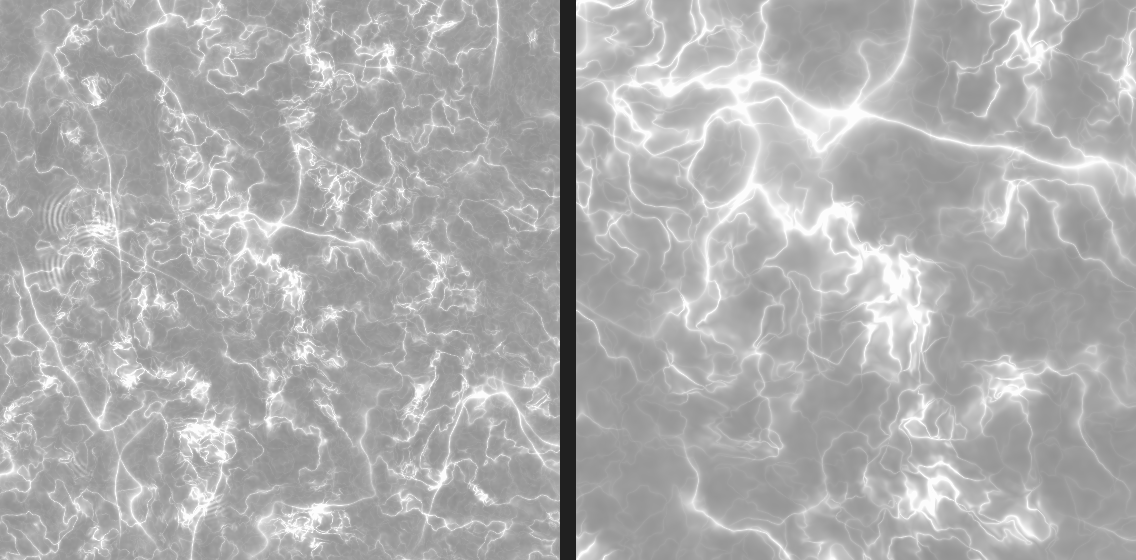
Left, the full canvas; right, a detail of the centre.
A Shadertoy shader for this texture:

```glsl
#define BASE_GREY 0.583
#define CLOUD_CONTRAST 0.022
#define TRUNK_GAIN 0.50
#define TRUNK_WIDTH 0.010
#define WEB_GAIN 0.32
#define WEB_WIDTH 0.022
#define FOAM_GAIN 0.62
#define FOAM_WIDTH 0.055
#define RING_COUNT 5
#define RING_GAIN 0.22
#define FRINGE_FREQ 680.0
#define GRAIN 0.022

vec2 hash2(vec2 p) {
    p = vec2(dot(p, vec2(127.1, 311.7)), dot(p, vec2(269.5, 183.3)));
    return fract(sin(p) * 43758.55);
}

vec2 gradientAt(vec2 cell) {
    float angle = 6.2832 * hash2(cell).x;
    return vec2(cos(angle), sin(angle));
}

float gradientNoise(vec2 p) {
    vec2 i = floor(p), f = p - i;
    vec2 u = f * f * f * (f * (f * 6.0 - 15.0) + 10.0);
    vec2 e = vec2(0.0, 1.0);
    float a = dot(gradientAt(i), f);
    float b = dot(gradientAt(i + e.yx), f - e.yx);
    float c = dot(gradientAt(i + e.xy), f - e.xy);
    float d = dot(gradientAt(i + e.yy), f - e.yy);
    return mix(mix(a, b, u.x), mix(c, d, u.x), u.y);
}

mat2 rotation(float angle) {
    float c = cos(angle), s = sin(angle);
    return mat2(c, s, -s, c);
}

float fbm(vec2 p) {
    float sum = 0.0, amplitude = 1.0;
    for (int i = 0; i < 4; i++) {
        sum += amplitude * gradientNoise(p);
        p = rotation(0.6) * p * 2.03 + 5.3;
        amplitude *= 0.5;
    }
    return sum;
}

// Bright crest along the zero line of the noise, its far halo cut away
float vein(vec2 p, float width, float ragged) {
    float n = gradientNoise(p) + ragged * gradientNoise(rotation(0.8) * p * 2.1 + 3.7);
    n += 0.4 * ragged * gradientNoise(rotation(1.7) * p * 5.3 + 6.1);
    float crest = width / (width + abs(n));
    return max(crest - 0.07, 0.0) * 1.07;
}

float patchMask(vec2 p) {
    return smoothstep(-0.25, 0.35, gradientNoise(p));
}

// Broken concentric fringes scattered over the left side
float fringes(vec2 p) {
    float sum = 0.0;
    for (int i = 0; i < RING_COUNT; i++) {
        vec2 h = hash2(vec2(float(i), 4.7));
        vec2 center = vec2(0.08 + 0.3 * h.x, (float(i) + h.y) / float(RING_COUNT));
        float radius = 0.045 + 0.04 * h.y;
        float d = length((p - center) * vec2(1.0, 0.9 + 0.3 * h.x));
        float band = exp(-pow((d - radius) / 0.022, 2.0));
        float broken = smoothstep(0.0, 0.45, gradientNoise(p * 11.0 + 9.0 * h));
        sum += band * broken * (0.5 + 0.5 * sin(d * FRINGE_FREQ));
    }
    return sum;
}

void mainImage(out vec4 fragColor, in vec2 fragCoord) {
    vec2 p = fragCoord / iResolution.y;

    // Refraction: broad bends plus small kinks
    vec2 bend = vec2(fbm(p * 4.0 + 1.3), fbm(p * 4.0 + 17.9));
    vec2 kink = vec2(fbm(p * 24.0 + 31.0), fbm(p * 24.0 + 53.0));
    float calm = dot(p - vec2(0.48, 0.45), p - vec2(0.48, 0.45));
    vec2 smoothBend = p + 0.02 * bend + 0.003 * kink;
    vec2 q = p + 0.03 * bend + 0.009 * kink;

    // Murky ground with fine silky mottling
    float light = BASE_GREY + CLOUD_CONTRAST * (fbm(p * 7.0 + 40.0) + 0.5 * bend.x);
    light += GRAIN * (gradientNoise(p * 120.0) + fbm(q * 34.0 + 3.0));

    // Long trunks: upright ones, and others falling to the right
    vec2 upright = smoothBend * vec2(5.2, 1.9) + 11.4;
    vec2 slanted = rotation(0.6) * smoothBend * vec2(2.2, 4.8) + 27.2;
    float flicker = 0.75 + 0.7 * gradientNoise(p * 24.0 + 14.0);
    light += TRUNK_GAIN * flicker * vein(upright, TRUNK_WIDTH, 0.15) * patchMask(p * 4.0 + 61.0);
    light += TRUNK_GAIN * flicker * vein(slanted, TRUNK_WIDTH, 0.2) * patchMask(p * 4.4 + 73.0);

    // Middle web of filaments, two crossing sheets
    light += WEB_GAIN * vein(rotation(1.1) * q * 9.0 + 5.0, WEB_WIDTH, 0.4)
           * patchMask(p * 6.0 + 85.0);
    light += WEB_GAIN * vein(rotation(0.3) * q * 13.0 + 15.0, WEB_WIDTH, 0.4)
           * patchMask(p * 7.0 + 35.0);

    // Foamy fine web gathered into small ragged clumps
    float gather = fbm(q * vec2(10.0, 7.0) + 92.0) + 0.5 * gradientNoise(q * 31.0 + 4.0);
    float clump = smoothstep(0.0, 0.95, gather + 0.14 - 0.9 * calm);
    float foam = vein(rotation(0.4) * q * 25.0 + 8.0, FOAM_WIDTH, 0.4);
    foam = max(foam, 0.9 * vein(rotation(1.3) * q * 39.0 + 19.0, FOAM_WIDTH, 0.3));
    light += foam * (0.05 + FOAM_GAIN * clump) + 0.13 * clump * clump;

    light += RING_GAIN * fringes(p + 0.012 * bend);

    fragColor = vec4(vec3(clamp(light, 0.55, 0.99)), 1.0);
}
```
